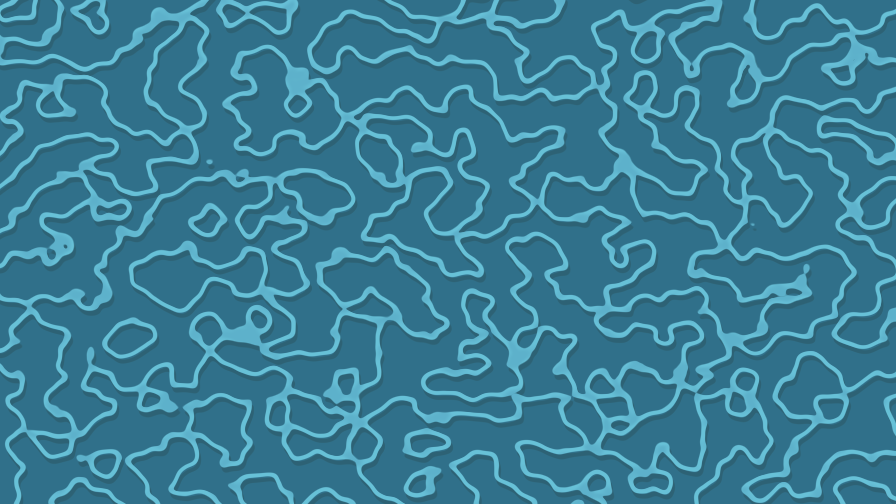
Give the GLSL for this texture, as a Shadertoy shader.

```glsl
// Pale blue web of winding, merging strands casting a shadow on a teal ground.

vec2 randomDirection(vec2 cell) {
    float angle = 6.2832 * fract(sin(dot(cell, vec2(127.1, 311.7))) * 43758.5);
    return vec2(cos(angle), sin(angle));
}

float gradientNoise(vec2 p) {
    vec2 cell = floor(p);
    vec2 f = p - cell;
    vec2 fade = f * f * f * (f * (f * 6.0 - 15.0) + 10.0);
    vec2 right = vec2(1.0, 0.0);
    vec2 up = vec2(0.0, 1.0);
    float a = dot(randomDirection(cell), f);
    float b = dot(randomDirection(cell + right), f - right);
    float c = dot(randomDirection(cell + up), f - up);
    float d = dot(randomDirection(cell + 1.0), f - 1.0);
    return mix(mix(a, b, fade.x), mix(c, d, fade.x), fade.y);
}

// Two octaves; the second is turned so the lattices do not line up
float field(vec2 p) {
    vec2 q = p * vec2(11.0, 12.8) + 3.7;
    vec2 turned = mat2(1.6, 1.2, -1.2, 1.6) * q + 17.37;
    return gradientNoise(q) + 0.35 * gradientNoise(turned);
}

// x: signed distance to the strand's edge, y: slope of the field.
// The constant under the root lets strands swell where they meet
// and thin out where the field is steep.
vec2 strands(vec2 p) {
    float e = 0.0015;
    float n = field(p);
    vec2 rise = vec2(field(p + vec2(e, 0.0)), field(p + vec2(0.0, e))) - n;
    float slope = length(rise) / e;
    float threshold = 0.0034 * sqrt(slope * slope + 185.0);
    return vec2((abs(n) - threshold) / max(slope, 2.0), slope);
}

float coverage(float dist) {
    float soft = 0.75 / iResolution.y;
    return 1.0 - smoothstep(-soft, soft, dist);
}

void mainImage(out vec4 fragColor, in vec2 fragCoord) {
    vec2 p = fragCoord / iResolution.y;

    vec3 ground = vec3(0.19, 0.44, 0.54);
    vec3 shade = vec3(0.178, 0.385, 0.458);

    // Shadow falls down and slightly to the right
    float shadow = coverage(strands(p + vec2(-0.004, 0.010)).x);
    vec3 color = mix(ground, shade, shadow);

    // Strand faces, a little dimmer at the junctions
    vec2 web = strands(p);
    vec3 face = mix(vec3(0.365, 0.695, 0.795), vec3(0.405, 0.755, 0.845),
                    smoothstep(3.0, 16.0, web.y));
    color = mix(color, face, coverage(web.x));

    fragColor = vec4(color, 1.0);
}
```
